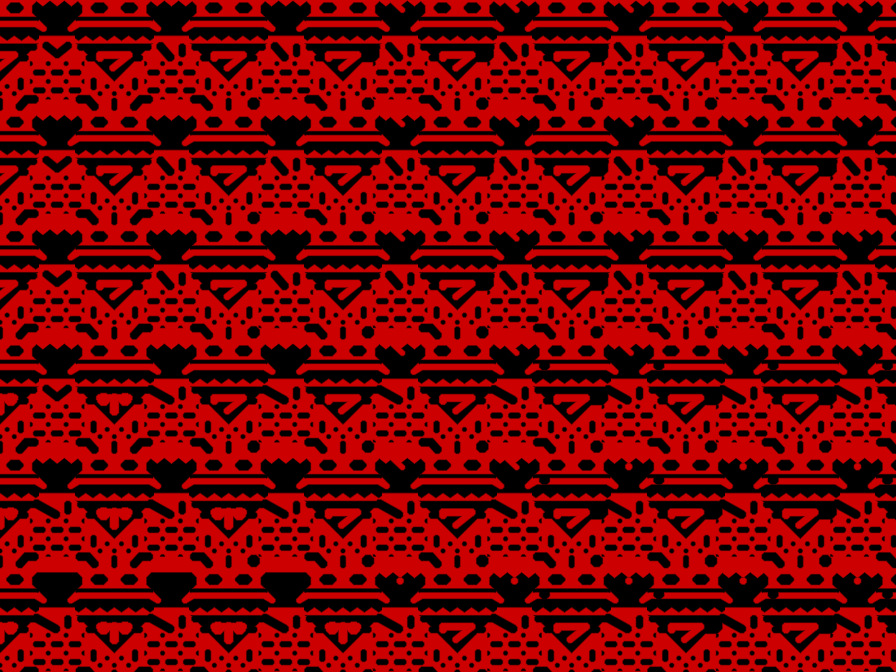
Reproduce this pattern procedurally as a Shadertoy shader.

```glsl
float octagon(vec2 p) {
    p = abs(p);
    return max(max(p.x, p.y), 0.707 * (p.x + p.y));
}

float stroke(vec2 p, vec2 a, vec2 b, float radius) {
    vec2 ab = b - a;
    p -= a;
    return octagon(p - ab * clamp(dot(p, ab) / dot(ab, ab), 0.0, 1.0)) - radius;
}

float chamferBox(vec2 p, vec2 halfSize, float cut) {
    p = abs(p) - halfSize;
    return max(max(p.x, p.y), 0.707 * (p.x + p.y + cut));
}

float zigzag(float x) {
    return abs(mod(x, 2.0) - 1.0);
}

// Dark triangle with a red hook that leans further along each row
float crest(vec2 p, float column, float row) {
    float q = abs(p.x);
    float d = max(1.2 - p.y, 0.707 * (q + p.y - 6.5));
    d = min(d, stroke(vec2(q, p.y), vec2(0.0, 1.7), vec2(4.7, 1.7), 0.5));
    d = min(d, stroke(vec2(q, p.y), vec2(2.0, 3.2), vec2(3.5, 3.2), 0.5));
    if (column + 0.5 * row > 5.0)
        d = min(d, chamferBox(p - vec2(3.4, 2.5), vec2(1.7, 1.3), 0.7));

    float hook = stroke(p, vec2(-2.0, 2.8), vec2(2.0, 2.8), 0.55);
    if (column + row < 3.5 && row < 2.5) {
        hook = min(hook, stroke(p, vec2(0.0, 2.8), vec2(0.0, 4.6), 0.65));
        hook = min(hook, octagon(vec2(q - 1.5, p.y - 3.0)) - 0.9);
    } else {
        hook = min(hook, stroke(p, vec2(1.8, 3.0), vec2(-0.2, 4.6), 0.5));
        hook = min(hook, octagon(p - vec2(-2.0, 3.2)) - 0.55);
    }
    return max(d, -hook);
}

// Lobed dark shape, flat, notched or pierced according to its place
float heart(vec2 p, float column, float row) {
    float s = abs(p.x);
    float lobes = row < 0.5 && column < 2.5 ? 0.0 : 0.8 * zigzag(s);
    float d = max(max(s - 3.5, lobes - 4.8 - p.y), max(p.y + 0.8, 0.707 * (s + p.y - 0.4)));
    d = max(d, 0.707 * (s - p.y - 7.6));
    if (row < 1.5 && column > 2.5 + 2.0 * row)
        d = max(d, 0.5 - octagon(p - vec2(0.0, -3.6)));
    else if (column > 2.5)
        d = max(d, -stroke(p, vec2(-1.3, -5.0), vec2(0.3, -3.5), 0.4));
    return d;
}

// Valley and net between neighbouring crests
float net(vec2 p, float column, float row) {
    float s = abs(p.x);
    float d;
    if (column < 0.5 && row > 1.5) {
        d = stroke(vec2(s, p.y), vec2(0.0, 2.7), vec2(1.5, 1.5), 0.55);
    } else {
        vec2 start = row < 2.5 ? vec2(-2.9, 1.6) : vec2(-1.5, 1.6);
        d = stroke(p, start, vec2(-0.2, 3.1), 0.6);
        d = min(d, stroke(p, vec2(1.5, 1.7), vec2(1.5, 2.6), 0.5));
    }
    float across = mod(p.x + 1.25, 2.5) - 1.25;
    float dash = stroke(vec2(across, mod(p.y - 4.0, 2.5) - 1.25), vec2(-0.45, 0.0), vec2(0.45, 0.0), 0.42);
    float dots = octagon(vec2(1.25 - abs(across), mod(p.y - 2.75, 2.5) - 1.25)) - 0.32;
    float area = max(s - 3.8, abs(p.y - 6.2) - 2.8);
    return min(d, max(min(dash, dots), area));
}

// Dots, ovals and legs below the crest
float pendants(vec2 p, float column) {
    vec2 m = vec2(abs(p.x), p.y);
    float d = stroke(m, vec2(2.9, 6.4), vec2(2.9, 7.3), 0.42);
    d = min(d, stroke(m, vec2(0.0, 9.2), vec2(0.0, 10.2), 0.4));
    for (int i = 0; i < 3; i++)
        d = min(d, octagon(m - vec2(float(i), 8.2 - float(i == 1))) - 0.32);
    float leg = min(stroke(m, vec2(4.8, 9.0), vec2(3.7, 9.0), 0.6), stroke(m, vec2(3.7, 9.0), vec2(2.8, 10.0), 0.6));
    if (p.x > 0.0 && column > 1.5)
        leg = octagon(p - vec2(3.5, 9.6)) - 0.85;
    return min(d, leg);
}

// Toothed band holding a red bar with bent ends
float band(vec2 p, float column, float row) {
    float q = abs(p.x);
    float teeth = q < 5.5 ? 0.7 * zigzag(q + 1.0) : 0.0;
    float d = max(-1.3 - p.y, (p.y - 0.1 - teeth) * 0.8);
    d = min(d, stroke(vec2(q, p.y), vec2(0.0, -2.25), vec2(5.2, -2.25), 0.3));
    float bar = min(stroke(vec2(q, p.y), vec2(0.0, -1.55), vec2(5.0, -1.55), 0.45),
                    stroke(vec2(q, p.y), vec2(5.0, -1.55), vec2(6.1, -0.9), 0.45));
    d = max(d, -bar);
    if (column > 4.5 && row < 2.5)
        d = min(d, octagon(p - vec2(-3.8, -1.8)) - 0.75);
    return min(d, chamferBox(vec2(q - 2.1, p.y + 3.8), vec2(1.2, 0.75), 0.6));
}

void mainImage(out vec4 fragColor, in vec2 fragCoord) {
    // Sixteen units per repeat, measured downwards from each toothed band
    float unitsPerPixel = 94.04 / iResolution.y;
    vec2 grid = vec2(fragCoord.x, -fragCoord.y) * unitsPerPixel + vec2(0.0, 9.14);
    float row = -floor((grid.y + 5.2) / 16.0);
    float y = mod(grid.y + 5.2, 16.0) - 5.2;
    float column = floor(grid.x / 16.0 + 0.5);
    float valley = floor(grid.x / 16.0);
    vec2 p = vec2(grid.x - 16.0 * column, y);
    vec2 v = vec2(grid.x - 16.0 * valley - 8.0, y);

    float dark = min(crest(p, column, row), heart(v, valley, row));
    dark = min(dark, min(net(v, valley, row), pendants(p, column)));
    dark = min(dark, band(p, column, row));
    float red = smoothstep(-unitsPerPixel, unitsPerPixel, dark);
    fragColor = vec4(0.8 * red, 0.0, 0.0, 1.0);
}
```
